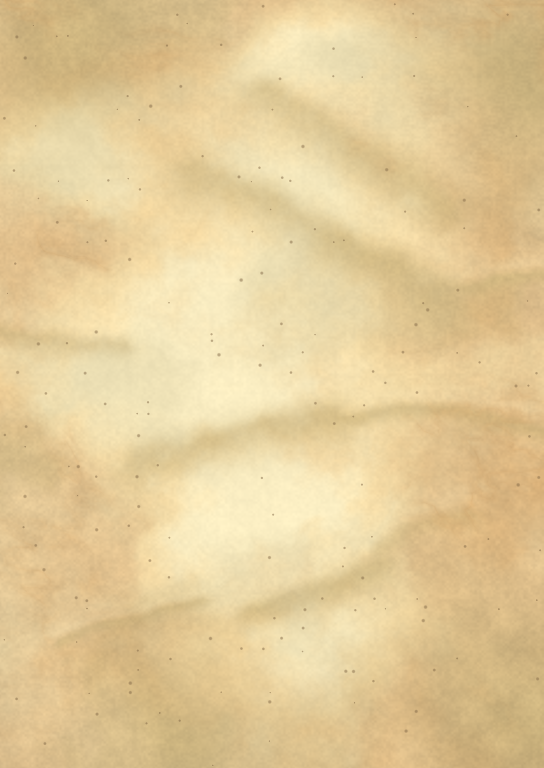
Give the GLSL for this texture, as a Shadertoy shader.

```glsl
const vec3 CREAM = vec3(0.99, 0.94, 0.77);
const vec3 HONEY = vec3(0.95, 0.85, 0.64);
const vec3 TAN   = vec3(0.88, 0.75, 0.55);
const vec3 IVORY = vec3(0.90, 0.85, 0.68);
const vec3 OLIVE = vec3(0.77, 0.68, 0.47);
const vec3 RUST  = vec3(0.84, 0.66, 0.43);
const vec3 SPECK = vec3(0.50, 0.40, 0.27);
const float ASPECT = 0.707;
const float WARP = 0.055;
const float MOTTLE = 0.10;
const float GRAIN = 0.055;
const float SPECK_CELLS = 75.0;

// Pale areas: centre, radii
const vec4 GLOWS[7] = vec4[7](
    vec4(0.40, 0.74, 0.18, 0.09), vec4(0.28, 0.62, 0.22, 0.10),
    vec4(0.26, 0.51, 0.23, 0.07), vec4(0.36, 0.35, 0.18, 0.12),
    vec4(0.40, 0.14, 0.16, 0.09), vec4(0.09, 0.81, 0.10, 0.08),
    vec4(0.42, 0.90, 0.16, 0.07));

// Folds: left end, right end
const vec4 FOLDS[9] = vec4[9](
    vec4(0.25, 0.775, 0.56, 0.63), vec4(0.19, 0.41, 0.43, 0.475),
    vec4(0.43, 0.475, 0.72, 0.435), vec4(0.33, 0.20, 0.50, 0.26),
    vec4(0.34, 0.87, 0.57, 0.74), vec4(-0.02, 0.575, 0.17, 0.55),
    vec4(0.08, 0.165, 0.27, 0.225), vec4(0.50, 0.28, 0.61, 0.32),
    vec4(0.55, 0.63, 0.72, 0.65));

// Folds: width, depth
const vec2 FOLD_SHAPE[9] = vec2[9](
    vec2(0.035, 0.50), vec2(0.036, 0.50), vec2(0.015, 0.50),
    vec2(0.024, 0.50), vec2(0.030, 0.42), vec2(0.018, 0.40),
    vec2(0.011, 0.40), vec2(0.020, 0.35), vec2(0.012, 0.45));

// Olive stains: centre, radius
const vec3 STAINS[4] = vec3[4](
    vec3(0.69, 0.06, 0.15), vec3(0.09, 0.96, 0.14),
    vec3(0.69, 0.91, 0.15), vec3(0.22, 0.04, 0.10));

float hash(vec2 p) {
    return fract(sin(dot(p, vec2(127.1, 311.7))) * 43758.5453);
}

float noise(vec2 p) {
    vec2 i = floor(p), f = fract(p);
    f = f * f * (3.0 - 2.0 * f);
    return mix(mix(hash(i), hash(i + vec2(1, 0)), f.x),
               mix(hash(i + vec2(0, 1)), hash(i + vec2(1, 1)), f.x), f.y);
}

float fbm(vec2 p) {
    float sum = 0.0, amp = 0.5;
    for (int i = 0; i < 6; i++) {
        sum += amp * noise(p);
        p = mat2(1.6, 1.2, -1.2, 1.6) * p + 7.3;
        amp *= 0.5;
    }
    return sum;
}

float blob(vec2 p, vec2 centre, vec2 radius) {
    vec2 d = (p - centre) / radius;
    return exp(-dot(d, d));
}

// x: shadow, y: lit upper flank
vec2 fold(vec2 p, vec4 ends, vec2 shape) {
    vec2 along = ends.zw - ends.xy, rel = p - ends.xy;
    float t = clamp(dot(rel, along) / dot(along, along), 0.0, 1.0);
    vec2 off = rel - along * t;
    float side = dot(off, normalize(vec2(-along.y, along.x)));
    float w = shape.x * mix(1.0, 0.6, smoothstep(-0.3, 0.3, side / shape.x));
    float shadow = exp(-dot(off, off) / (w * w));
    float lit = exp(-dot(off, off) / (5.0 * shape.x * shape.x)) * smoothstep(0.4, 1.6, side / shape.x);
    return shape.y * vec2(shadow, lit);
}

// Thin creases along the ridges of warped noise
float creases(vec2 p) {
    vec2 q = mat2(0.94, 0.34, -0.34, 0.94) * p * vec2(5.0, 13.0);
    float n = fbm(q + 1.5 * fbm(p * 6.0));
    return pow(1.0 - min(abs(2.0 * n - 1.0), 1.0), 9.0);
}

// Sparse dark dots
float specks(vec2 p) {
    vec2 cell = floor(p * SPECK_CELLS), f = fract(p * SPECK_CELLS);
    vec2 centre = 0.25 + 0.5 * vec2(hash(cell + 3.1), hash(cell + 8.7));
    float size = mix(0.06, 0.16, hash(cell + 5.9));
    return step(0.95, hash(cell)) * (1.0 - smoothstep(size * 0.4, size * 1.6, length(f - centre)));
}

void mainImage(out vec4 fragColor, in vec2 fragCoord) {
    vec2 p = fragCoord / iResolution.xy * vec2(ASPECT, 1.0);
    vec2 drift = vec2(fbm(p * 7.0), fbm(p * 7.0 + 31.0)) - 0.5;
    vec2 q = p + WARP * 2.0 * drift;
    float cloud = fbm(p * vec2(4.0, 6.0) + 2.0 * drift + 11.0) - 0.5;
    float mottle = fbm(p * 26.0 + 4.0) - 0.5;

    // Pale middle and stained margins
    float dim = 1.0;
    for (int i = 0; i < 7; i++) dim *= 1.0 - 0.85 * blob(q, GLOWS[i].xy, GLOWS[i].zw);
    float stain = clamp(dim + 0.8 * cloud + 0.35 * mottle, 0.0, 1.0);
    vec3 col = mix(CREAM, HONEY, smoothstep(0.05, 0.55, stain));
    col = mix(col, TAN, smoothstep(0.45, 0.95, stain));

    // Cool and rusty patches
    float cool = smoothstep(0.40, 0.68, fbm(q * vec2(5.0, 8.0) + 47.0));
    col = mix(col, IVORY, 0.75 * cool * (1.0 - 0.6 * stain));
    float rust = smoothstep(0.48, 0.72, fbm(q * 8.0 + 23.0));
    rust = max(rust, 0.8 * blob(q, vec2(0.21, 0.81), vec2(0.06, 0.10)));
    col = mix(col, RUST, 0.45 * rust * stain);

    // Olive corners
    float olive = 0.0;
    for (int i = 0; i < 4; i++) olive = max(olive, blob(q, STAINS[i].xy, vec2(STAINS[i].z)));
    olive = max(olive, 0.55 * smoothstep(0.48, 0.70, fbm(q * 5.0 + 71.0)) * stain);
    col = mix(col, OLIVE, 0.8 * olive);

    // Soft folds and fine creases
    vec2 relief = vec2(0.0);
    for (int i = 0; i < 9; i++) relief = max(relief, fold(p + 0.06 * drift, FOLDS[i], FOLD_SHAPE[i]));
    col = mix(col, CREAM, 0.6 * relief.y);
    col = mix(col, OLIVE, relief.x * (1.1 + mottle));
    float creased = smoothstep(0.45, 0.95, stain) * smoothstep(0.38, 0.62, fbm(p * 5.0 + 90.0));
    col = mix(col, RUST * 0.95, 0.45 * creased * creases(p));

    // Paper surface
    float grain = noise(p * 330.0) + noise(p * 170.0 + 19.0) - 1.0;
    col *= 1.0 + MOTTLE * mottle * (0.4 + stain) + GRAIN * grain * (0.35 + 0.4 * stain);
    col = mix(col, SPECK, 0.5 * specks(p));
    fragColor = vec4(clamp(col, 0.0, 1.0), 1.0);
}
```
